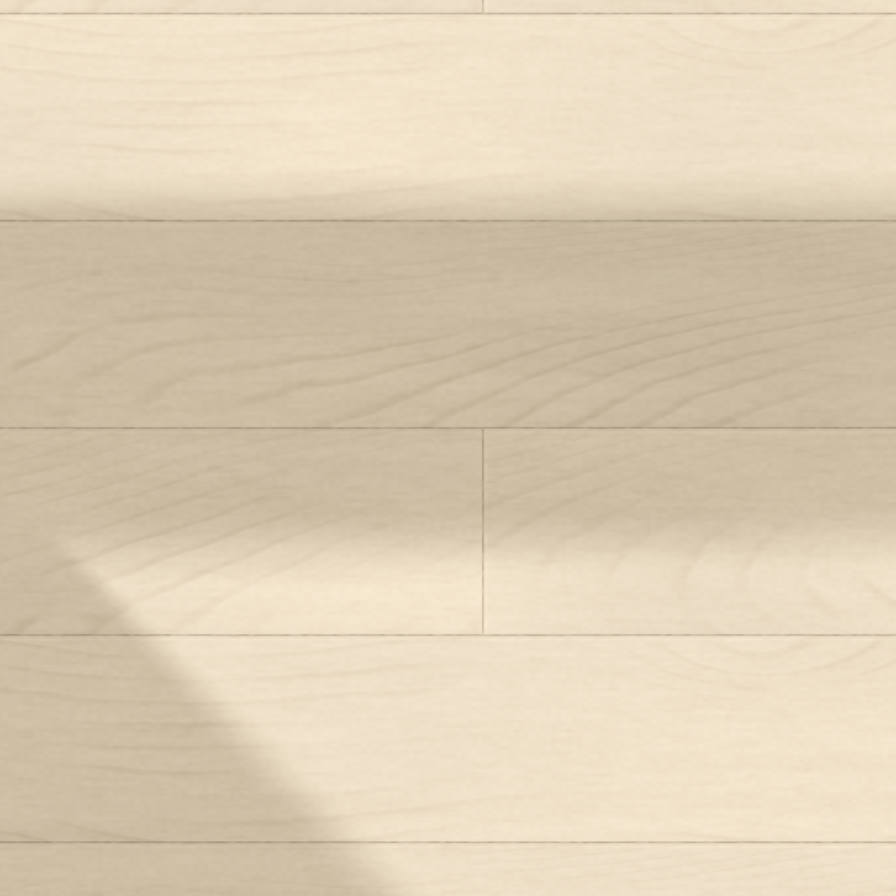
Reproduce this texture procedurally as a Shadertoy shader.

```glsl
// Pale wooden floor: wide horizontal planks with growth-ring grain, thin seams
// and staggered end joints, crossed by soft-edged patches of window light.
// Grain is the contour lines of a height field chosen per plank, bent by noise.

float hash(vec2 p) {
    p = fract(p * vec2(0.1031, 0.1137));
    p += dot(p, p.yx + 33.33);
    return fract((p.x + p.y) * p.x * 17.0);
}

float noise(vec2 p) {
    vec2 cell = floor(p), f = fract(p);
    f = f * f * (3.0 - 2.0 * f);
    return mix(mix(hash(cell), hash(cell + vec2(1, 0)), f.x),
               mix(hash(cell + vec2(0, 1)), hash(cell + vec2(1, 1)), f.x), f.y);
}

// Nested arches opening to the right; axis is their height in the plank.
float arches(vec2 q, float axis, float curl) {
    float d = q.y - axis;
    return 12.0 * (q.x - curl * d * d);
}

// Ring count at q (x across the floor, y up from the plank's lower seam).
float ringField(vec2 q, float kind, float jointX) {
    if (kind > 1.5) return arches(q, 0.04 - 0.11 * smoothstep(0.0, 0.5, q.x), 12.0);
    if (kind > 0.5) return q.x < jointX ? arches(q, -0.06, 9.0)
                                        : arches(q, 0.06, 16.0);
    // Long flowing lines that sag around an oval knot near the upper edge
    vec2 k = (q - vec2(0.83, 0.205)) / vec2(0.2, 0.08);
    return 40.0 * q.y + 5.0 * exp(-dot(k, k)) + 0.8 * sin(q.x * 7.0);
}

// Thin antialiased line at distance d from its centre.
float lineMask(float d, float halfWidth) {
    float px = 1.0 / iResolution.y;
    return 1.0 - smoothstep(halfWidth - px, halfWidth + px, abs(d));
}

// Window light: an upper band and a lower patch with a slanted left edge.
float windowLight(vec2 p) {
    float upper = smoothstep(0.735, 0.815, p.y);
    float lower = 1.0 - smoothstep(0.34, 0.425, p.y - 0.015 * p.x);
    float slant = p.x - 0.075 - 0.95 * (0.385 - p.y);
    float blur = 0.02 + 0.1 * max(0.385 - p.y, 0.0);
    return max(upper, lower * smoothstep(-blur, blur, slant));
}

void mainImage(out vec4 fragColor, in vec2 fragCoord) {
    vec2 p = fragCoord / iResolution.xy;

    // Plank layout: the grain repeats every third row
    float pitch = 0.2312, jointX = 0.539;
    float row = floor((p.y - 0.06) / pitch);
    float kind = mod(row, 3.0);
    vec2 q = vec2(p.x, p.y - 0.06 - row * pitch);
    bool jointed = kind == 1.0;
    float board = kind + (jointed && p.x > jointX ? 5.0 : 0.0);
    vec2 seed = vec2(board * 19.0, board * 31.0);

    // Growth rings: thin sparse lines with a soft tail, fading along their length
    float bend = noise(q * vec2(4, 9) + seed) - 0.5;
    float fineBend = noise(q * vec2(18, 60) + seed) - 0.5;
    float rings = ringField(q, kind, jointX) + 1.2 * bend + 0.16 * fineBend;
    float phase = fract(rings);
    float thin = smoothstep(0.62, 0.84, phase) * (1.0 - smoothstep(0.86, 1.0, phase));
    float tail = phase * (1.0 - smoothstep(0.86, 1.0, phase));
    float ringFade = smoothstep(0.2, 0.85, noise(q * vec2(5, 24) + seed + 7.0));
    float flatGrain = smoothstep(0.22, 0.06, q.y);
    float ring = (0.04 * thin + 0.016 * tail) * ringFade;
    ring *= kind == 0.0 ? 0.75 : 0.4 + 0.6 * flatGrain;

    // Broad streaks, fine fibres and short pores
    float streak = noise(q * vec2(3, 42) + seed + bend) - 0.5;
    float fibre = noise(q * vec2(30, 200) + seed) - 0.5;
    float speck = noise(q * vec2(170, 240) + seed) - 0.5;
    float pore = smoothstep(0.75, 0.95, noise(q * vec2(38, 170) + seed + 3.0));

    // Lighting and base colours
    float light = windowLight(p);
    float dusk = smoothstep(0.45, 0.78, p.y);
    vec3 shadeColor = vec3(0.795, 0.735, 0.635) * (1.01 - 0.025 * dusk);
    vec3 litColor = vec3(0.935, 0.875, 0.783);
    vec3 color = mix(shadeColor, litColor, light);

    // Grain is weaker where the light washes it out
    float contrast = mix(1.0, 0.75, light);
    float grain = 0.008 - ring + 0.032 * streak + 0.022 * fibre
                + 0.024 * speck - 0.016 * pore;
    color *= 1.0 + contrast * grain * vec3(0.85, 1.0, 1.2);
    color *= 1.0 + 0.03 * (noise(p * vec2(2.5, 6) + seed) - 0.5);

    // Seams and joints: worn, broken lines with a faint bright bevel
    float seamDist = min(q.y, pitch - q.y);
    float wear = 0.45 + 0.55 * noise(p * vec2(150, 150));
    float seam = lineMask(seamDist, 0.001);
    float joint = jointed ? lineMask(p.x - jointX, 0.001) : 0.0;
    float bevel = lineMask(pitch - q.y - 0.005, 0.0012);
    if (jointed) bevel = max(bevel, lineMask(p.x - jointX - 0.004, 0.0012));
    color *= 1.0 + 0.025 * bevel * wear;
    color *= 1.0 - 0.02 * exp(-seamDist * 260.0);
    color *= 1.0 - max(seam, joint) * wear * vec3(0.19, 0.21, 0.24);

    fragColor = vec4(clamp(color, 0.0, 1.0), 1.0);
}
```
